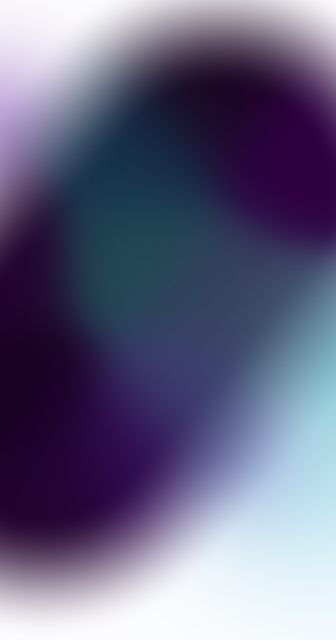
Give the GLSL for this background, as a Shadertoy shader.

```glsl
// Lengths are in canvas widths; the canvas is ASPECT widths tall.
const float ASPECT = 1.91;

// Dark diagonal capsule
const vec2 BODY_LOW = vec2(0.124, 0.692);
const vec2 BODY_HIGH = vec2(0.657, 1.326);
const float BODY_RADIUS = 0.505;
const float BODY_BLUR = 0.19;
const float TINT_RADIUS = 0.19;

// Light backdrop colours
const vec3 WHITE = vec3(0.99, 0.99, 0.995);
const vec3 LAVENDER = vec3(0.74, 0.64, 0.85);
const vec3 PALE_BLUE = vec3(0.79, 0.92, 0.96);
const vec3 AQUA = vec3(0.55, 0.82, 0.85);
const vec3 PERIWINKLE = vec3(0.63, 0.69, 0.86);

// Dark body colours
const vec3 INK = vec3(0.10, 0.02, 0.13);
const vec3 MAGENTA = vec3(0.18, 0.00, 0.26);
const vec3 NAVY = vec3(0.08, 0.19, 0.29);
const vec3 TEAL = vec3(0.13, 0.29, 0.34);
const vec3 SLATE = vec3(0.21, 0.25, 0.36);
const vec3 STEEL = vec3(0.28, 0.38, 0.48);
const vec3 INDIGO = vec3(0.24, 0.25, 0.45);
const vec3 VIOLET = vec3(0.19, 0.03, 0.32);
const vec3 PLUM = vec3(0.10, 0.00, 0.14);
const vec3 WINE = vec3(0.14, 0.01, 0.18);

float falloff(vec2 offset, float radius) {
    return exp(-dot(offset, offset) / (radius * radius));
}

float capsuleDistance(vec2 p, vec2 a, vec2 b, float radius) {
    vec2 axis = b - a;
    float along = clamp(dot(p - a, axis) / dot(axis, axis), 0.0, 1.0);
    return length(p - a - axis * along) - radius;
}

// Colour premultiplied by its weight; the weight is kept in w.
vec4 tint(vec2 p, vec2 centre, vec3 colour) {
    return vec4(colour, 1.0) * falloff(p - centre, TINT_RADIUS);
}

vec3 backdrop(vec2 p) {
    vec3 colour = WHITE;
    colour = mix(colour, LAVENDER, falloff(p - vec2(0.0, 1.512), 0.235));
    colour = mix(colour, PALE_BLUE, falloff(p - vec2(0.945, 0.493), 0.36));
    colour = mix(colour, AQUA, falloff(p - vec2(1.02, 0.841), 0.30));
    return mix(colour, PERIWINKLE, falloff(p - vec2(0.672, 0.592), 0.22));
}

// Weighted average of soft colour spots
vec3 bodyColour(vec2 p) {
    vec4 sum = tint(p, vec2(0.622, 1.637), INK);
    sum += tint(p, vec2(0.871, 1.438), MAGENTA);
    sum += tint(p, vec2(0.410, 1.438), NAVY);
    sum += tint(p, vec2(0.410, 1.152), TEAL);
    sum += tint(p, vec2(0.659, 1.015), SLATE);
    sum += tint(p, vec2(0.908, 0.866), STEEL);
    sum += tint(p, vec2(0.560, 0.741), INDIGO);
    sum += tint(p, vec2(0.373, 0.542), VIOLET);
    sum += tint(p, vec2(0.075, 0.716), PLUM);
    sum += tint(p, vec2(0.149, 0.418), WINE);
    sum += tint(p, vec2(0.000, 1.139), WINE);
    return sum.rgb / sum.w;
}

void mainImage(out vec4 fragColor, in vec2 fragCoord) {
    vec2 p = fragCoord / iResolution.xy * vec2(1.0, ASPECT);
    float edge = capsuleDistance(p, BODY_LOW, BODY_HIGH, BODY_RADIUS);
    float light = smoothstep(-BODY_BLUR, BODY_BLUR, edge);
    fragColor = vec4(mix(bodyColour(p), backdrop(p), light), 1.0);
}
```
